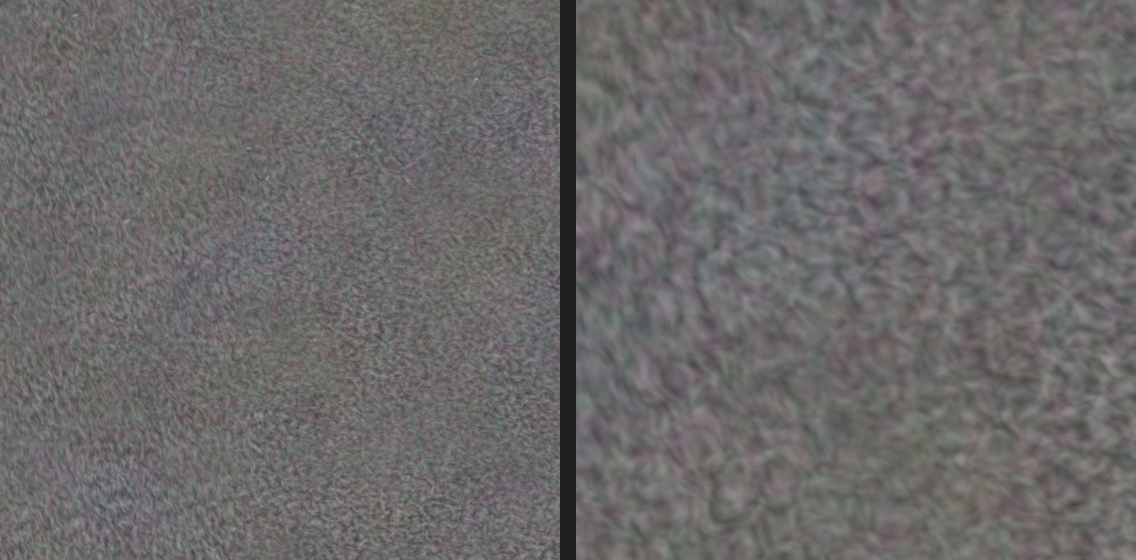
Left: the whole. Right: its middle third, enlarged.
Reproduce this texture procedurally as a WebGL 1 fragment shader.

```glsl
precision highp float;
// Worn grey stone surface: fine wormy grain, faint colour mottling and a few pale flecks.
uniform vec2 u_resolution;

vec2 hash2(vec2 cell) {
  vec3 h = fract(vec3(cell.xyx) * vec3(0.1031, 0.1030, 0.0973));
  h += dot(h, h.yzx + 33.33);
  return fract((h.xx + h.yz) * h.zy);
}

float cornerSlope(vec2 cell, vec2 offset) {
  float angle = 6.2832 * hash2(cell).x;
  return dot(vec2(cos(angle), sin(angle)), offset);
}

// Gradient noise, centred on zero
float noise(vec2 p) {
  vec2 i = floor(p), f = fract(p);
  vec2 u = f * f * f * (f * (f * 6.0 - 15.0) + 10.0);
  vec2 e = vec2(0.0, 1.0);
  float low = mix(cornerSlope(i, f), cornerSlope(i + e.yx, f - e.yx), u.x);
  float high = mix(cornerSlope(i + e.xy, f - e.xy), cornerSlope(i + e.yy, f - e.yy), u.x);
  return mix(low, high, u.y);
}

mat2 turn(float angle) {
  float c = cos(angle), s = sin(angle);
  return mat2(c, s, -s, c);
}

// Two octaves of grain with fine dark creases
float grain(vec2 p) {
  float body = 0.65 * noise(p * 96.0) + 0.45 * noise(turn(0.6) * p * 178.0 + 31.0);
  float crease = smoothstep(0.13, 0.0, abs(noise(turn(1.1) * p * 66.0 + 57.0)));
  return body - 0.10 * (crease - 0.35);
}

// Sparse soft flecks, one candidate per cell
float flecks(vec2 p) {
  vec2 cell = floor(p * 24.0);
  vec2 centre = 0.25 + 0.5 * hash2(cell + 11.0);
  vec2 pick = hash2(cell + 73.0);
  vec2 d = turn(pick.y * 3.0) * (fract(p * 24.0) - centre);
  float spot = smoothstep(0.17, 0.03, length(d * vec2(1.0, 1.5)));
  return spot * step(0.965, pick.x) * (0.4 + 0.6 * pick.y);
}

void main() {
  vec2 p = gl_FragCoord.xy / min(u_resolution.x, u_resolution.y);
  vec2 bend = vec2(noise(p * 42.0 + 5.0), noise(p * 42.0 + 90.0));
  vec2 q = p + 0.006 * bend;

  // Leaning streaks on the left give way to rounder grain on the right
  float lean = smoothstep(0.75, 0.1, p.x + 0.5 * noise(p * 4.0 + 17.0));
  vec2 weight = normalize(vec2(lean, 1.0 - lean));
  float streaks = grain((turn(-0.4) * q) * vec2(1.15, 0.62) + 3.0);
  float round_ = grain((turn(0.25) * q) * vec2(0.85, 1.1) + 8.0);
  float relief = dot(weight, vec2(streaks, round_));

  // Contrast grows toward the lower edge, with broad patches of tone
  float contrast = mix(0.225, 0.175, p.y) * (1.0 + 0.5 * noise(p * 7.0 + 40.0));
  float patches = 0.028 * noise(p * 5.0 + 63.0) + 0.034 * noise(p * 17.0 + 21.0);
  float tone = contrast * relief + patches;

  // Rose to green and violet to olive mottling
  float rose = 0.040 * noise(q * 62.0 + 130.0) + 0.022 * noise(p * 14.0 + 150.0);
  float olive = 0.026 * noise(q * 55.0 + 170.0) + 0.034 * noise(p * 4.5 + 190.0);
  vec3 colour = vec3(0.421, 0.413, 0.414) + tone;
  colour += rose * vec3(0.9, -0.7, 0.15);
  colour += olive * vec3(0.35, 0.3, -0.9);

  colour = mix(colour, vec3(0.68, 0.66, 0.63), 0.65 * flecks(q));
  gl_FragColor = vec4(colour, 1.0);
}
```
